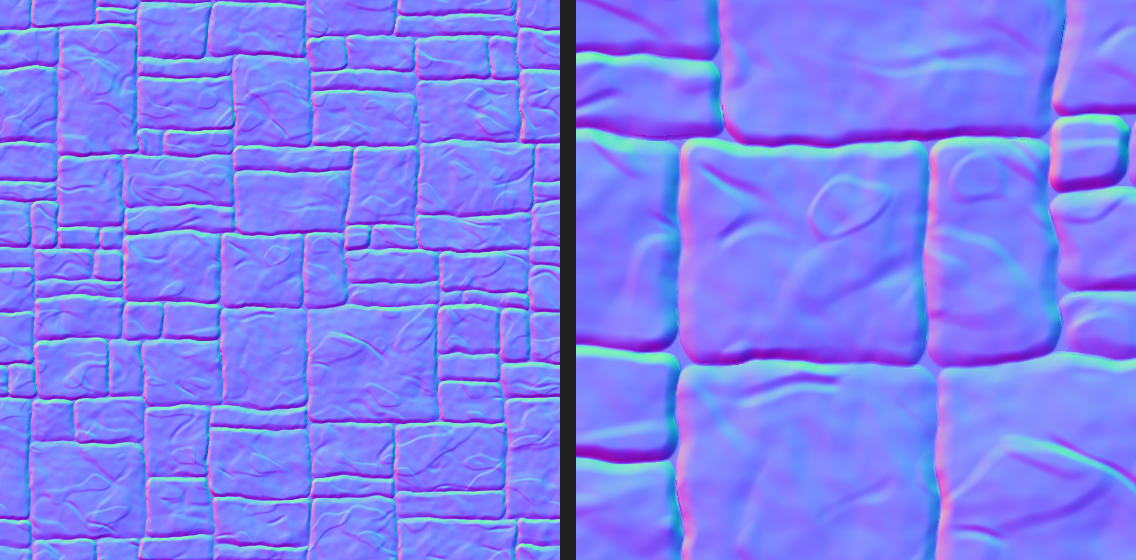
Left: the whole. Right: its middle third, enlarged.
This texture map is drawn by a three.js fragment shader. Its source:

```glsl
// Tangent-space normal map of a rough ashlar wall. Interlocking rectangles, some
// split into thin filler stones, give a height field with broken edges and chipped
// faces; its slopes, taken by central differences, become the colour.

varying vec2 vUv;

const vec2  GRID         = vec2(6.0, 6.0);   // stones across and up, both even
const float SEED         = 23.0;
const float SPLIT_CHANCE = 0.55;
const float MIN_SPLIT    = 0.080;            // smallest side that may be cut
const float JOINT_WIDTH  = 0.0085;           // bevel from joint to face
const float JOINT_DEPTH  = 0.0072;
const float CORNER       = 0.013;
const float PILLOW       = 0.035;            // soft doming, relative to stone size
const float CHIPPING     = 0.0055;           // raggedness of the edges
const float ROUGHNESS    = 1.0;
const vec2  SLOPE_GAIN   = vec2(0.74, -1.12); // red rises rightward, green falls upward
const float SAMPLE_STEP  = 0.0015;

vec2 hash2(vec2 p) {
  vec3 q = fract(p.xyx * vec3(0.1031, 0.1030, 0.0973));
  q += dot(q, q.yzx + 33.33);
  return fract((q.xx + q.yz) * q.zy);
}

float corner(vec2 cell, vec2 f, vec2 o, float period) {
  return dot(hash2(mod(cell + o, period) + SEED) * 2.0 - 1.0, f - o);
}

// Gradient noise that repeats after a whole number of cells.
float noise(vec2 p, float period) {
  vec2 i = floor(p), f = p - i;
  vec2 u = f * f * f * (f * (f * 6.0 - 15.0) + 10.0);
  float low  = mix(corner(i, f, vec2(0, 0), period), corner(i, f, vec2(1, 0), period), u.x);
  float high = mix(corner(i, f, vec2(0, 1), period), corner(i, f, vec2(1, 1), period), u.x);
  return mix(low, high, u.y);
}

float face(vec2 p) { return noise(p, 289.0); }

bool isEven(vec2 cell) { return mod(cell.x + cell.y, 2.0) < 0.5; }

// Even cells hold an upright joint, odd cells a level one, at this offset.
float joint(vec2 cell) { return mix(0.22, 0.78, hash2(mod(cell, GRID) + SEED).x); }

// Finds the stone around p: its lower and upper corners and its id.
void findStone(vec2 p, out vec2 lo, out vec2 hi, out vec2 id) {
  vec2 g = p * GRID, cell = floor(g), v = cell;
  if (isEven(cell)) {
    float right = step(cell.x + joint(cell), g.x);
    v += vec2(right, step(cell.y + joint(cell + vec2(2.0 * right - 1.0, 0.0)), g.y));
  } else {
    float up = step(cell.y + joint(cell), g.y);
    v += vec2(step(cell.x + joint(cell + vec2(0.0, 2.0 * up - 1.0)), g.x), up);
  }
  float sw = joint(v - 1.0), ne = joint(v);
  float nw = joint(v - vec2(1, 0)), se = joint(v - vec2(0, 1));
  bool even = isEven(v);
  lo = (v - 1.0 + (even ? vec2(sw, se) : vec2(nw, sw))) / GRID;
  hi = (v + (even ? vec2(ne, nw) : vec2(se, ne))) / GRID;
  id = mod(v, GRID);

  // Cut thin fillers off some stones.
  for (int k = 0; k < 2; k++) {
    vec2 rnd = hash2(id + 17.0 * float(k + 1) + SEED);
    vec2 size = hi - lo;
    vec2 axis = size.x > 1.6 * size.y ? vec2(1, 0) : vec2(0, 1);
    if (rnd.x < SPLIT_CHANCE && dot(size, axis) > MIN_SPLIT) {
      float share = mix(0.22, 0.45, fract(rnd.y * 2.0));
      vec2 cut = lo + size * (rnd.y < 0.5 ? share : 1.0 - share);
      float upper = step(dot(cut, axis), dot(p, axis));
      lo = mix(lo, cut, axis * upper);
      hi = mix(hi, cut, axis * (1.0 - upper));
      id += 7.0 + 31.0 * upper;
    }
  }
}

// Chisel steps, creases and grain of one face.
float relief(vec2 p) {
  vec2 q = p + 0.014 * vec2(face(p * 23.0), face(p * 23.0 + 40.0));
  float h = 0.0038 * face(q * 12.0) + 0.0024 * face(q * 31.0 + 7.0);
  h += 0.0013 * face(p * 66.0 + 3.0);
  h += 0.0021 * smoothstep(-0.06, 0.06, face(q * vec2(11.0, 15.0) + 21.0) - 0.14);
  h += 0.0016 * smoothstep(-0.06, 0.06, face(q.yx * vec2(24.0, 17.0) + 35.0) - 0.20);
  float crease = 1.0 - smoothstep(0.0, 0.07, abs(face(q * vec2(9.0, 14.0) + 60.0)));
  return h - 0.0022 * crease * smoothstep(0.0, 0.25, face(p * 17.0 + 90.0));
}

float wallHeight(vec2 p) {
  // Wobble the joints.
  p += 0.018 * vec2(noise(p * 6.0, 6.0), noise(p * 6.0 + 3.5, 6.0));
  p += 0.0060 * vec2(noise(p * 26.0, 26.0), noise(p * 26.0 + 9.5, 26.0));
  vec2 lo, hi, id;
  findStone(p, lo, hi, id);
  vec2 rnd = hash2(id + 71.0);
  vec2 local = p - 0.5 * (lo + hi), halfSize = 0.5 * (hi - lo);
  vec2 q = local + 2.0 + 9.0 * rnd;

  // Inward distance from a rounded, chipped outline.
  float r = min(CORNER, 0.5 * min(halfSize.x, halfSize.y));
  vec2 e = abs(local) - halfSize + r;
  float d = r - length(max(e, 0.0)) - min(max(e.x, e.y), 0.0);
  d += CHIPPING * (face(q * 37.0) * 0.7 + face(q * 80.0) * 0.4);

  // Bevels run from crisp to worn along each edge.
  float wear = smoothstep(-0.35, 0.35, face(q * 13.0 + 50.0));
  float t = clamp(d / (JOINT_WIDTH * mix(0.75, 1.5, wear)), 0.0, 1.0);
  float depth = JOINT_DEPTH * mix(0.75, 1.15, rnd.x) * mix(1.15, 0.65, wear);
  vec2 u = local / halfSize;
  u *= u * u * u;
  float dome = PILLOW * min(halfSize.x, halfSize.y) * (1.0 - u.x) * (1.0 - u.y);
  return t * (2.0 - t) * (depth + dome + ROUGHNESS * relief(q));
}

void main() {
  vec2 s = vec2(SAMPLE_STEP, 0.0);
  vec2 slope = vec2(wallHeight(vUv + s.xy) - wallHeight(vUv - s.xy),
                    wallHeight(vUv + s.yx) - wallHeight(vUv - s.yx)) / (2.0 * SAMPLE_STEP);
  vec3 normal = normalize(vec3(slope * SLOPE_GAIN, 1.0));
  gl_FragColor = vec4(0.5 + 0.5 * normal, 1.0);
}
```
